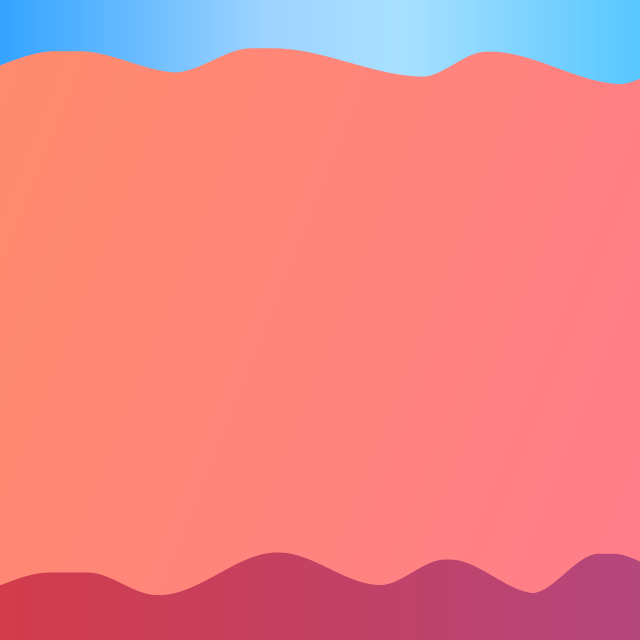
This background is drawn by a three.js fragment shader. Its source:

```glsl
// A wide coral field between a blue sky strip and a crimson-violet ground.
// Each wavy border is a chain of smooth ramps between crest and trough heights;
// every layer is filled with its own gradient.

varying vec2 vUv;

const vec3 SKY_LEFT = vec3(0.20, 0.64, 1.00);
const vec3 SKY_PALE = vec3(0.62, 0.83, 1.00);
const vec3 SKY_GLOW = vec3(0.66, 0.88, 1.00);
const vec3 SKY_RIGHT = vec3(0.34, 0.78, 1.00);
const vec2 SKY_STOPS = vec2(0.42, 0.63);

const vec3 CORAL_WARM = vec3(1.00, 0.55, 0.425);
const vec3 CORAL_PINK = vec3(1.00, 0.49, 0.545);
const float CORAL_TILT = 0.40;

const vec3 GROUND_LEFT = vec3(0.825, 0.235, 0.295);
const vec3 GROUND_RIGHT = vec3(0.705, 0.277, 0.485);

const float EDGE_SOFTNESS = 0.001;

// Moves a height to a new level between two positions along x.
float ramp(float height, float level, float start, float end, float x) {
  return mix(height, level, smoothstep(start, end, x));
}

float skyBorder(float x) {
  float h = 0.8776;
  h = ramp(h, 0.9199, -0.081, 0.086, x);
  h = ramp(h, 0.8867, 0.124, 0.280, x);
  h = ramp(h, 0.9245, 0.271, 0.393, x);
  h = ramp(h, 0.8802, 0.427, 0.664, x);
  h = ramp(h, 0.9193, 0.659, 0.760, x);
  h = ramp(h, 0.8685, 0.766, 0.974, x);
  return ramp(h, 0.9023, 0.966, 1.070, x);
}

float groundBorder(float x) {
  float h = 0.0651;
  h = ramp(h, 0.1055, -0.078, 0.078, x);
  h = ramp(h, 0.0703, 0.137, 0.245, x);
  h = ramp(h, 0.1367, 0.250, 0.432, x);
  h = ramp(h, 0.0859, 0.436, 0.594, x);
  h = ramp(h, 0.1257, 0.594, 0.695, x);
  h = ramp(h, 0.0729, 0.703, 0.839, x);
  h = ramp(h, 0.1348, 0.829, 0.936, x);
  return ramp(h, 0.1016, 0.957, 1.061, x);
}

// Linear four-stop gradient across the sky.
vec3 skyColor(float x) {
  vec3 color = mix(SKY_LEFT, SKY_PALE, clamp(x / SKY_STOPS.x, 0.0, 1.0));
  color = mix(color, SKY_GLOW, clamp((x - SKY_STOPS.x) / (SKY_STOPS.y - SKY_STOPS.x), 0.0, 1.0));
  return mix(color, SKY_RIGHT, clamp((x - SKY_STOPS.y) / (1.0 - SKY_STOPS.y), 0.0, 1.0));
}

// Diagonal gradient from warm upper left to pink lower right.
vec3 coralColor(vec2 p) {
  float t = (p.x + CORAL_TILT * (1.0 - p.y)) / (1.0 + CORAL_TILT);
  return mix(CORAL_WARM, CORAL_PINK, t);
}

// Soft coverage of the region where the signed height is positive.
float coverage(float height) {
  return smoothstep(-EDGE_SOFTNESS, EDGE_SOFTNESS, height);
}

void main() {
  vec3 color = coralColor(vUv);
  color = mix(color, skyColor(vUv.x), coverage(vUv.y - skyBorder(vUv.x)));
  vec3 ground = mix(GROUND_LEFT, GROUND_RIGHT, vUv.x);
  color = mix(color, ground, coverage(groundBorder(vUv.x) - vUv.y));
  gl_FragColor = vec4(color, 1.0);
}
```
